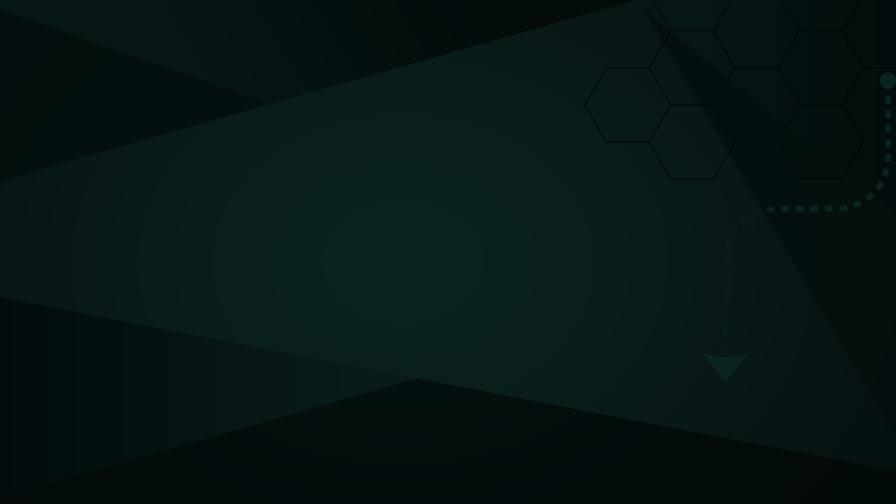
A Shadertoy shader for this background:

```glsl
// Dark teal backdrop: angular shaded planes around a soft central glow,
// with a honeycomb outline and a dashed S-shaped arrow on the right.
// Planes are smoothed half-planes; the ornaments are distance functions.

float pixel() { return 1.0 / iResolution.y; }

// Antialiased coverage of a shape given its signed distance
float fill(float d) { return smoothstep(0.7, -0.7, d / pixel()); }

// Coverage of the half-plane to the left of the line a -> b
float leftOf(vec2 p, vec2 a, vec2 b) {
    vec2 dir = normalize(b - a), q = p - a;
    return fill(dir.y * q.x - dir.x * q.y);
}

// Flat-topped hexagon, measured by its inner radius
float hexagon(vec2 p, float inner) {
    p = abs(p);
    return max(p.y, dot(p, vec2(0.8660, 0.5))) - inner;
}

// Honeycomb cells in staggered columns
float honeycomb(vec2 p) {
    float d = 1.0;
    for (int col = 0; col < 5; col++) {
        int odd = col % 2;
        int first = col == 4 ? 1 : 0;
        int last = col == 0 ? 0 : 1 + odd;
        for (int row = first; row <= last; row++) {
            vec2 center = vec2(1.2454 + 0.1278 * float(col),
                               0.7917 + 0.1475 * (float(row) - 0.5 * float(odd)));
            d = min(d, abs(hexagon(p - center, 0.0737)));
        }
    }
    return fill(d - 0.0012);
}

// Dashed S-curve, folded by point symmetry around its middle
float dashedPath(vec2 p) {
    vec2 q = p - vec2(1.601, 0.586);
    float turn = q.x < 0.0 ? -1.0 : 1.0;
    q *= turn;
    float bend = 0.102, flatEnd = 0.059;
    vec2 r = q - vec2(flatEnd, bend);
    float d, s;
    if (r.y > 0.0) {
        d = abs(r.x - bend);
        s = flatEnd + 1.5708 * bend + r.y;
    } else if (r.x < 0.0) {
        d = abs(q.y);
        s = q.x;
    } else {
        d = abs(length(r) - bend);
        s = flatEnd + bend * atan(r.x, -r.y);
    }
    float dash = abs(fract(turn * s / 0.029) - 0.5) * 0.029 - 0.0075;
    float ends = max(p.y - 0.83, 0.303 - p.y);
    return fill(max(max(d - 0.0055, dash), ends));
}

// Arrow head with a curved upper edge
float arrowHead(vec2 p) {
    vec2 q = p - vec2(1.440, 0.241);
    float sides = (abs(q.x) * 0.787 - q.y * 0.62);
    float top = q.y - min(0.050 + 5.0 * q.x * q.x, 0.063);
    return fill(max(sides, top));
}

void mainImage(out vec4 fragColor, in vec2 fragCoord) {
    vec2 p = fragCoord / iResolution.y;
    p.x *= 1.7778 * iResolution.y / iResolution.x;

    // Central plane with its glow
    vec2 g = p - vec2(0.80, 0.48);
    float glow = exp(-dot(g * g, vec2(1.2, 2.0)));
    vec3 color = mix(vec3(0.012, 0.046, 0.044), vec3(0.042, 0.130, 0.122), glow);

    // Upper left: dark triangle and a wedge that fades to the right
    vec3 shade = mix(vec3(0.013, 0.048, 0.048), vec3(0.019, 0.070, 0.067), glow);
    vec3 wedge = mix(vec3(0.020, 0.086, 0.082), vec3(0.012, 0.046, 0.044),
                     smoothstep(0.35, 1.1, p.x + 0.6 * (p.y - 0.8)));
    vec3 upper = mix(shade, wedge, leftOf(p, vec2(0.0, 0.981), vec2(0.532, 0.796)));
    color = mix(color, upper, leftOf(p, vec2(0.0, 0.641), vec2(1.262, 1.0)));

    // Bottom: floor and the left wedge above it
    vec3 ground = mix(vec3(0.009, 0.034, 0.034), vec3(0.019, 0.070, 0.066), glow * glow);
    vec3 leftWedge = mix(vec3(0.010, 0.046, 0.048), vec3(0.031, 0.106, 0.102),
                         smoothstep(-0.1, 0.83, p.x));
    vec3 lower = mix(ground, leftWedge, leftOf(p, vec2(0.0, 0.012), vec2(0.829, 0.25)));
    color = mix(color, lower, leftOf(p, vec2(1.778, 0.065), vec2(0.0, 0.410)));

    // Right: dark sliver and a lighter corner sharing one apex
    vec2 apex = vec2(1.278, 0.981);
    vec3 sliver = mix(vec3(0.012, 0.050, 0.048), vec3(0.020, 0.072, 0.068), glow);
    vec3 corner = mix(vec3(0.022, 0.086, 0.082), vec3(0.013, 0.052, 0.049),
                      smoothstep(1.35, 1.78, p.x));
    vec3 right = mix(sliver, corner, leftOf(p, apex, vec2(1.778, 0.572)));
    color = mix(color, right, leftOf(p, apex, vec2(1.778, 0.132)));

    // Ornaments, with the path dissolving towards its lower end
    vec3 accent = vec3(0.045, 0.160, 0.150);
    float fade = mix(0.22, 0.8, smoothstep(1.48, 1.56, p.x));
    color = mix(color, vec3(0.004, 0.018, 0.018), 0.85 * honeycomb(p));
    color = mix(color, accent, dashedPath(p) * fade);
    color = mix(color, accent, 0.8 * fill(length(p - vec2(1.762, 0.840)) - 0.016));
    color = mix(color, accent, 0.6 * arrowHead(p));

    fragColor = vec4(color, 1.0);
}
```
